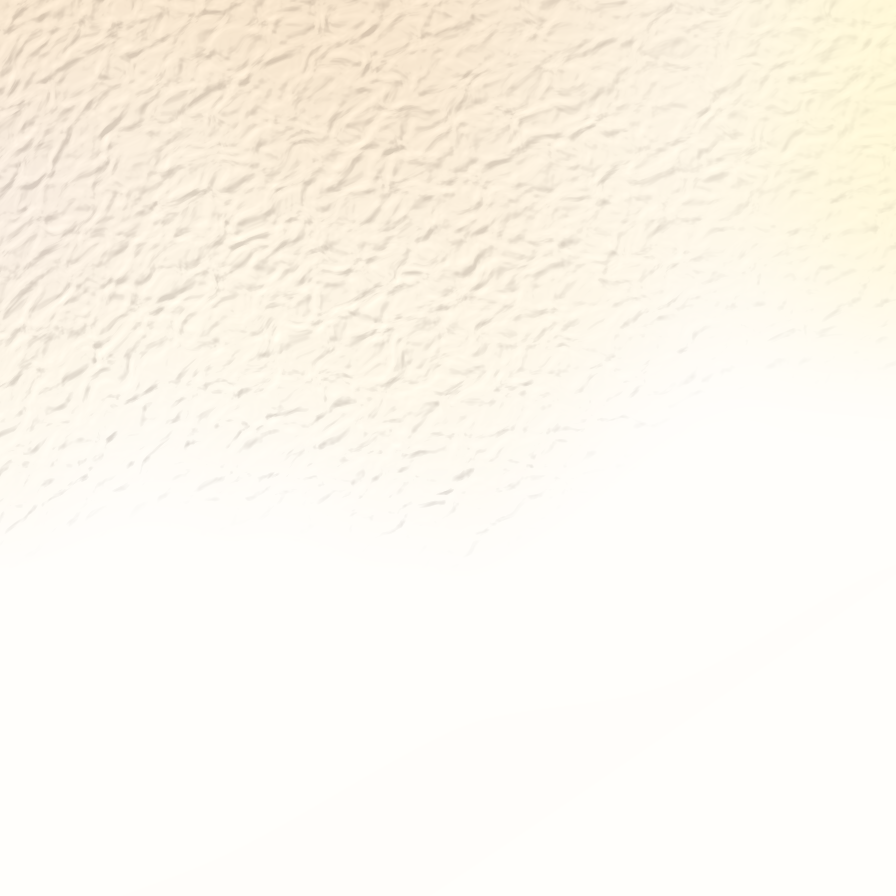
Reproduce this texture procedurally as a WebGL 2 fragment shader.

```glsl
#version 300 es
precision highp float;

uniform vec2 u_resolution;
out vec4 fragColor;

const vec3 PAPER = vec3(1.0, 0.995, 0.984);
const vec3 CREAM = vec3(0.995, 0.968, 0.910);
const vec3 TAN = vec3(0.965, 0.895, 0.800);
const vec3 YELLOW = vec3(1.0, 0.972, 0.835);
const vec3 ROSE = vec3(0.965, 0.925, 0.895);
const vec3 SHADOW_ABSORB = vec3(0.90, 0.97, 1.0);
const vec2 GRAIN_SCALE = vec2(50.0, 78.0);
const vec2 LIGHT_STEP = vec2(-0.0016, 0.0026);
const float SHADOW_GAIN = 0.40;
const float SHADOW_MAX = 0.13;
const float LIGHT_GAIN = 0.10;
const float FOLD_TINT = 0.005;

float hash(vec2 p) {
    vec3 q = fract(vec3(p.xyx) * 0.1031);
    q += dot(q, q.yzx + 33.33);
    return fract((q.x + q.y) * q.z);
}

float noise(vec2 p) {
    vec2 i = floor(p), f = fract(p);
    f = f * f * f * (f * (f * 6.0 - 15.0) + 10.0);
    return mix(mix(hash(i), hash(i + vec2(1, 0)), f.x),
               mix(hash(i + vec2(0, 1)), hash(i + vec2(1, 1)), f.x), f.y);
}

float fbm(vec2 p) {
    float sum = 0.0, amp = 0.5;
    for (int i = 0; i < 3; i++) {
        sum += amp * noise(p);
        p = mat2(0.92, 0.39, -0.39, 0.92) * p * 2.03 + 17.3;
        amp *= 0.48;
    }
    return sum;
}

// Plaster height, with lumps drawn out along a rising, bending grain
float plasterHeight(vec2 p) {
    float bend = 0.4 * p.x + 0.10 * (1.0 - exp(-5.0 * p.x));
    vec2 q = vec2(p.x + 0.4 * p.y, p.y - bend) * GRAIN_SCALE + 40.0;
    vec2 warp = vec2(noise(q * 0.6 + 5.0), noise(q * 0.6 + 71.0)) - 0.5;
    return fbm(q + 1.3 * warp);
}

// Lower limit of the plaster
float plasterEdge(float x) {
    float hump = (x - 0.18) / 0.12;
    return 0.40 + 0.06 * exp(-hump * hump) + 0.19 * smoothstep(0.48, 0.85, x);
}

float bell(float x, float width) {
    return exp(-x * x / (width * width));
}

// Broad colour wash by height above the edge
vec3 wash(vec2 p, float depth) {
    vec3 col = mix(PAPER, CREAM, smoothstep(-0.06, 0.22, depth));
    float warmth = smoothstep(0.12, 0.62, depth) * (1.0 - 0.75 * smoothstep(0.4, 0.95, p.x));
    col = mix(col, TAN, warmth);
    float rose = bell(p.x, 0.16) * bell(p.y - 0.78, 0.15);
    col = mix(col, ROSE, 0.6 * rose);
    float glow = smoothstep(0.74, 1.03, p.x) * smoothstep(0.48, 0.88, p.y);
    return mix(col, YELLOW, 0.85 * glow);
}

void main() {
    vec2 uv = gl_FragCoord.xy / u_resolution;
    float depth = uv.y - plasterEdge(uv.x);
    depth += 0.05 * (noise(uv * vec2(9.0, 7.0) + 3.0) - 0.5);
    vec3 col = wash(uv, depth);

    // Relief: only the deeper creases survive near the edge
    float slope = plasterHeight(uv + LIGHT_STEP) - plasterHeight(uv - LIGHT_STEP);
    float cover = smoothstep(-0.03, 0.28, depth);
    float calm = 1.0 - 0.55 * smoothstep(0.4, 0.95, uv.x);
    float crease = max(slope - mix(0.15, 0.02, cover), 0.0);
    float visible = smoothstep(-0.04, 0.07, depth) * calm;
    float shade = min(SHADOW_GAIN * crease * visible, SHADOW_MAX);
    col *= 1.0 - shade * SHADOW_ABSORB;
    col += LIGHT_GAIN * max(-slope, 0.0) * cover * calm;

    // Faint fold between two curves at the lower right
    float upper = 0.37 * uv.x - 0.05 + 0.05 * smoothstep(0.2, 0.55, uv.x)
                - 0.04 * smoothstep(0.5, 0.75, uv.x) + 0.04 * smoothstep(0.75, 1.0, uv.x);
    float lower = 0.66 * (uv.x - 0.48) + 0.03 * (uv.x - 0.48) * uv.x;
    float fold = smoothstep(-0.003, 0.003, upper - uv.y) * smoothstep(-0.003, 0.003, uv.y - lower);
    col -= FOLD_TINT * fold * vec3(0.0, 0.3, 1.0);

    fragColor = vec4(clamp(col, 0.0, 1.0), 1.0);
}
```
